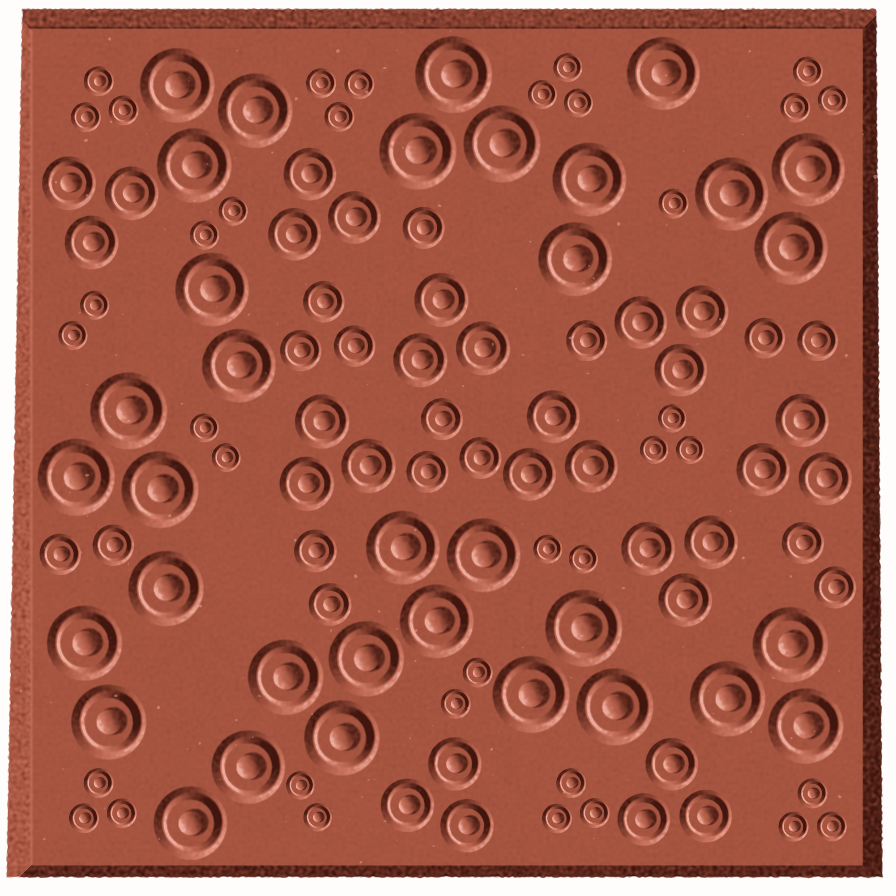
Write a Shadertoy shader that draws this pattern.

```glsl
// A pressed terracotta tile on white: clusters of three round grooves with a central dome.
// Clusters sit on a jittered checkerboard of large and small sizes; a ring that would
// overlap a larger one is dropped. Relief is shaded from analytic slopes, lit from the left.

const float PANEL_LOW = 0.037, PANEL_HIGH = 0.961, CELLS = 7.0;
const float PITCH = (PANEL_HIGH - PANEL_LOW) / CELLS;

vec2 hash2(vec2 p) {
    p = vec2(dot(p, vec2(127.1, 311.7)), dot(p, vec2(269.5, 183.3)));
    return fract(sin(p) * 43758.5);
}

float gradientNoise(vec2 p) {
    vec2 i = floor(p), f = fract(p), u = f * f * (3.0 - 2.0 * f);
    vec2 e = vec2(0, 1);
    float a = dot(hash2(i) * 2.0 - 1.0, f);
    float b = dot(hash2(i + e.yx) * 2.0 - 1.0, f - e.yx);
    float c = dot(hash2(i + e.xy) * 2.0 - 1.0, f - e.xy);
    float d = dot(hash2(i + e.yy) * 2.0 - 1.0, f - e.yy);
    return mix(mix(a, b, u.x), mix(c, d, u.x), u.y);
}

// Centre (xy) and radius (z) of ring k in the cluster of a cell
vec3 ringAt(vec2 cell, float k) {
    vec2 kind = hash2(cell + 3.0), jitter = hash2(cell + 31.7);
    bool major = mod(cell.x + cell.y, 2.0) > 0.5;
    vec2 radiusSpread = major
        ? (kind.x < 0.6 ? vec2(0.043, 0.053) : vec2(0.031, 0.041))
        : (kind.x < 0.5 ? vec2(0.0168, 0.024) : vec2(0.024, 0.035));
    radiusSpread *= 0.97 + 0.06 * jitter.x;
    float reach = radiusSpread.x + radiusSpread.y;
    vec2 centre = PANEL_LOW + (cell + 0.5 + (jitter - 0.5) * 0.2) * PITCH;
    centre = clamp(centre, PANEL_LOW + reach, PANEL_HIGH - reach);
    float angle = 1.5708 + k * 2.0944 + (kind.y < 0.5 ? 3.1416 : 0.0)
                + (fract(kind.y * 7.0) - 0.5) * 0.7;
    return vec3(centre + radiusSpread.y * vec2(cos(angle), sin(angle)), radiusSpread.x);
}

bool insideGrid(vec2 cell) {
    return all(greaterThanEqual(cell, vec2(0))) && all(lessThan(cell, vec2(CELLS)));
}

// A ring is kept unless a larger ring of a nearby cluster overlaps it
bool isKept(vec3 ring, vec2 cell) {
    for (int n = 0; n < 27; n++) {
        vec2 other = cell + vec2(n % 3, (n / 3) % 3) - 1.0;
        if (other == cell || !insideGrid(other)) continue;
        vec3 rival = ringAt(other, float(n / 9));
        if (rival.z > ring.z && distance(rival.xy, ring.xy) < rival.z + ring.z + 0.002)
            return false;
    }
    return true;
}

// Signed light on one ring; q is the position in units of its radius
float ringLight(vec2 q) {
    float d = length(q);
    vec2 dir = q / max(d, 0.001);
    float outerFacing = dot(dir, normalize(vec2(-0.8, 0.6)));
    float innerFacing = dot(dir, normalize(vec2(-0.9, -0.4)));
    float grooveFloor = 0.79 - 0.06 * innerFacing;
    float outerWall = smoothstep(1.0, 0.94, d) * smoothstep(-0.05, 0.05, d - grooveFloor);
    float innerWall = smoothstep(0.05, -0.05, d - grooveFloor) * smoothstep(0.59, 0.66, d);
    float dome = smoothstep(0.35, 0.29, d);
    float castShadow = smoothstep(0.4, 0.31, length(q - vec2(0.12, 0.03))) * (1.0 - dome);
    return -outerWall * outerFacing * 0.85 + innerWall * innerFacing * 1.15
         + dome * (0.2 + innerFacing * smoothstep(0.0, 0.3, d) * 0.9) - castShadow * 0.75;
}

vec3 clayTone(float light) {
    vec3 tone = mix(vec3(0.65, 0.33, 0.25), vec3(0.25, 0.085, 0.055), clamp(-light, 0.0, 1.0));
    tone = mix(tone, vec3(0.80, 0.47, 0.39), clamp(light * 1.5, 0.0, 1.0));
    return mix(tone, vec3(0.92, 0.67, 0.61), smoothstep(0.6, 1.05, light));
}

void mainImage(out vec4 fragColor, in vec2 fragCoord) {
    vec2 uv = fragCoord / iResolution.xy;
    float pixel = 1.0 / iResolution.y;
    float grain = gradientNoise(uv * 210.0);
    float mottle = gradientNoise(uv * 45.0) + 0.6 * gradientNoise(uv * 7.0 + 9.0);

    // Grooved rings around this point
    float light = 0.0;
    vec2 home = floor((uv - PANEL_LOW) / PITCH);
    for (int n = 0; n < 27; n++) {
        vec2 cell = home + vec2(n % 3, (n / 3) % 3) - 1.0;
        if (!insideGrid(cell)) continue;
        vec3 ring = ringAt(cell, float(n / 9));
        vec2 q = (uv - ring.xy) / ring.z;
        if (dot(q, q) < 1.0 && isKept(ring, cell)) light = ringLight(q);
    }
    light += grain * (0.12 + 0.3 * abs(light)) + mottle * 0.04;

    // Rough sloping rim: pale on the left, shaded above, dark on the right and below
    vec2 low = vec2(0.034), high = vec2(0.963, 0.968);
    vec4 beyond = vec4(low - uv, uv - high);
    float rim = max(max(beyond.x, beyond.y), max(beyond.z, beyond.w));
    float rimLight = rim == beyond.x ? 0.08 : rim == beyond.z ? -0.85 : rim == beyond.y ? -0.75 : -0.3;
    rimLight -= 0.45 * smoothstep(0.004, 0.0, rim) * step(rim, beyond.w);
    rimLight += grain * 0.65 + mottle * 0.1;
    light = mix(light, rimLight, smoothstep(-pixel, pixel, rim));
    light += 0.35 * smoothstep(0.003, 0.0, abs(beyond.x + 0.001)) * step(rim, beyond.x);

    // Sparse pale dust, then the slightly tapered tile outline on white
    vec3 color = clayTone(light);
    float dust = smoothstep(0.46, 0.6, gradientNoise(uv * 150.0 + 40.0));
    color = mix(color, vec3(0.9, 0.64, 0.59), dust * 0.5);
    float left = uv.x - mix(0.007, 0.025, uv.y), right = mix(0.985, 0.978, uv.y) - uv.x;
    float edge = min(min(left, right), min(uv.y - 0.021, 0.99 - uv.y)) + grain * 0.002;
    color = mix(vec3(1.0, 0.99, 0.99), color, smoothstep(-pixel, pixel, edge));
    fragColor = vec4(color, 1.0);
}
```
